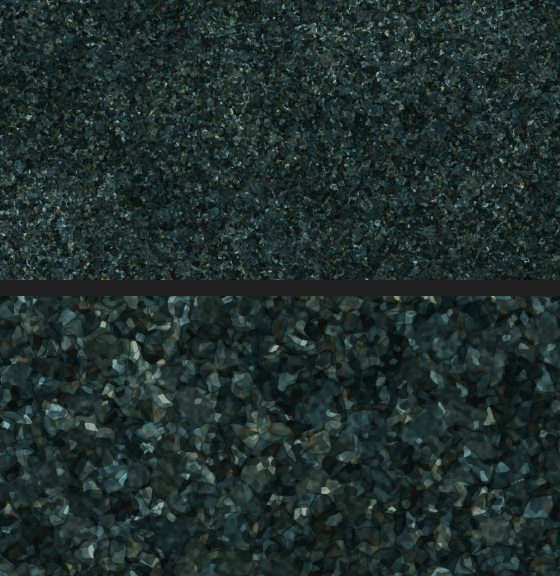
Top, the full canvas; bottom, a detail of the centre.
Reproduce this texture procedurally as a Shadertoy shader.

```glsl
// Dark green polished granite: three sizes of angular mineral flakes,
// made from stretched Voronoi cells, are layered with dark seams, olive
// specks and pale glints; the summed tone sets an exponential brightness.

vec3 hash3(vec2 cell, uint seed) {
    uvec3 v = uvec3(uvec2(ivec2(cell)), seed) * 1664525u + 1013904223u;
    v.x += v.y * v.z; v.y += v.z * v.x; v.z += v.x * v.y;
    v ^= v >> 16u;
    v.x += v.y * v.z; v.y += v.z * v.x; v.z += v.x * v.y;
    return vec3(v >> 8u) / 16777216.0;
}

float valueNoise(vec2 p, uint seed) {
    vec2 i = floor(p), f = fract(p);
    f = f * f * (3.0 - 2.0 * f);
    float low = mix(hash3(i, seed).x, hash3(i + vec2(1, 0), seed).x, f.x);
    float high = mix(hash3(i + vec2(0, 1), seed).x, hash3(i + vec2(1, 1), seed).x, f.x);
    return mix(low, high, f.y);
}

float clouds(vec2 p) {
    float sum = 0.0, weight = 0.5;
    for (uint k = 0u; k < 4u; k++) {
        sum += weight * valueNoise(p, 40u + k);
        p = p * 2.1 + 3.7;
        weight *= 0.5;
    }
    return sum / 0.9375;
}

// Stretched Voronoi cells: x = distance to the seam, yzw = random per flake
vec4 flakes(vec2 p, uint seed) {
    vec2 base = floor(p);
    float nearest = 9.0, second = 9.0;
    vec2 owner = base;
    for (int y = -1; y <= 1; y++)
    for (int x = -1; x <= 1; x++) {
        vec2 cell = base + vec2(x, y);
        vec3 h = hash3(cell, seed);
        vec2 d = p - cell - h.xy;
        float c = cos(h.z * 6.283), s = sin(h.z * 6.283);
        d = vec2(c * d.x + s * d.y, c * d.y - s * d.x) * vec2(0.8, 1.3);
        float r = length(d);
        if (r < nearest) {
            second = nearest;
            nearest = r;
            owner = cell;
        } else {
            second = min(second, r);
        }
    }
    return vec4(second - nearest, hash3(owner, seed + 100u));
}

vec3 granite(vec2 p) {
    // Ragged flake outlines
    vec2 warp = vec2(valueNoise(p * 70.0, 1u), valueNoise(p * 70.0, 2u)) - 0.5;
    vec2 q = p + warp * 0.012;
    vec4 large = flakes(q * 27.0, 10u);
    vec4 medium = flakes(q * 54.0, 11u);
    vec4 fine = flakes(p * 118.0 + warp * 0.6, 12u);

    // Some large flakes cover the medium mosaic
    float cloud = clouds(p * 3.5) - 0.5;
    float cover = step(0.68, large.y) * smoothstep(0.04, 0.16, large.x);
    float flakeTone = mix(medium.z, 0.35 + 0.55 * large.z, cover);
    float seam = 1.0 - smoothstep(0.0, 0.22, mix(medium.x, large.x, cover));
    float grain = valueNoise(p * 210.0, 3u) - 0.5;

    float tone = 0.12 + 2.2 * (flakeTone - 0.5) + 1.2 * cloud + grain;
    tone += mix(2.1, 1.3, cover) * (fine.z - 0.5) - 0.85 * seam;

    // Pale glints gather where the stone is lighter
    float glint = step(0.92 - 0.15 * cloud, fine.y) * smoothstep(0.0, 0.2, fine.x);
    float shard = step(0.94, medium.y) * (1.0 - cover) * (1.0 - seam);
    tone += 1.3 * glint + 0.8 * shard;

    // Teal body that greys as it brightens, with olive and blue grains
    float light = 0.158 * exp(0.47 * clamp(tone, -2.6, 3.0));
    vec3 tint = vec3(0.62 + 0.06 * tone, 1.0, 0.97);
    float olive = step(0.87, fine.w) * (1.0 - 0.8 * cover);
    tint = mix(tint, vec3(0.93, 0.98, 0.72), 0.75 * olive);
    float hue = mix(medium.w, large.w, cover) - 0.5;
    tint *= vec3(1.0 - 0.22 * hue, 1.0, 1.0 + 0.16 * hue);
    return light * tint;
}

void mainImage(out vec4 fragColor, in vec2 fragCoord) {
    // Four samples smooth every flake edge
    vec3 color = vec3(0.0);
    for (int k = 0; k < 4; k++) {
        vec2 offset = vec2(k % 2, k / 2) * 0.5 - 0.25;
        color += granite((fragCoord + offset) / iResolution.y);
    }
    fragColor = vec4(color / 4.0, 1.0);
}
```
